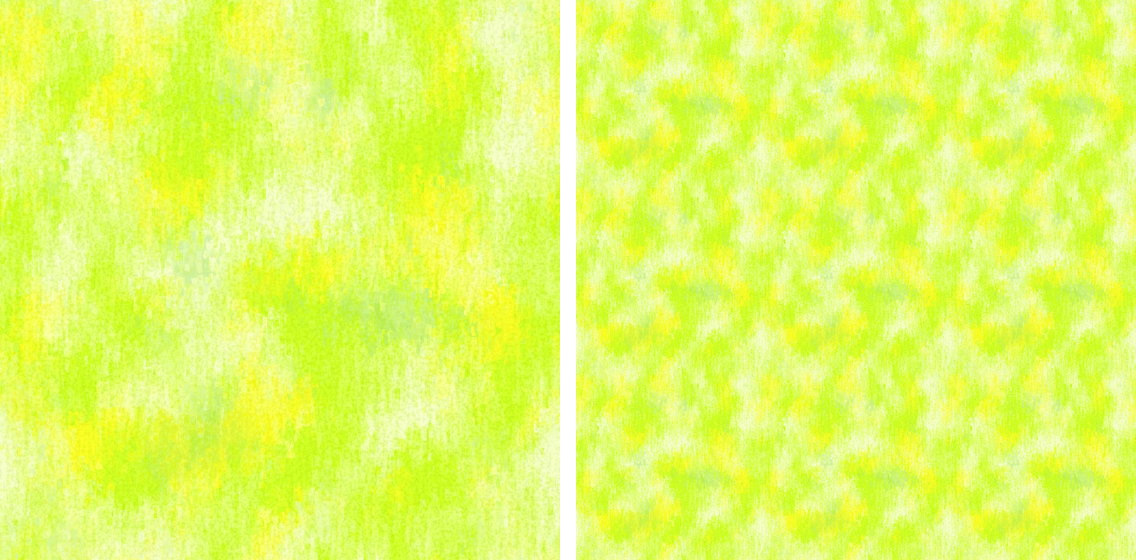
Left, the tile; right, the same tile 3 across and 3 down.
Reproduce this texture procedurally as a Shadertoy shader.

```glsl
// Integer hash giving three values in 0..1
vec3 hash3(vec3 p) {
    uvec3 v = uvec3(ivec3(p)) * 1664525u + 1013904223u;
    v.x += v.y * v.z; v.y += v.z * v.x; v.z += v.x * v.y;
    v ^= v >> 16u;
    v.x += v.y * v.z; v.y += v.z * v.x; v.z += v.x * v.y;
    return vec3(v >> 8u) / 16777216.0;
}

// Whole cell number, safe against rounding at the wrap
vec2 wrapCell(vec2 cell, vec2 period) {
    return floor(mod(cell + 0.5, period));
}

float cornerSlope(vec2 cell, vec2 offset, vec2 period, float seed) {
    float angle = 6.2832 * hash3(vec3(wrapCell(cell, period), seed)).x;
    return dot(vec2(cos(angle), sin(angle)), offset);
}

// Gradient noise that wraps after a whole number of cells
float noise(vec2 uv, vec2 period, float seed) {
    vec2 p = uv * period + fract(seed * vec2(0.618, 0.414));
    vec2 i = floor(p), f = p - i;
    vec2 u = f * f * f * (f * (f * 6.0 - 15.0) + 10.0);
    vec2 e = vec2(1, 0);
    float low = mix(cornerSlope(i, f, period, seed),
                    cornerSlope(i + e.xy, f - e.xy, period, seed), u.x);
    float high = mix(cornerSlope(i + e.yx, f - e.yx, period, seed),
                     cornerSlope(i + e.xx, f - e.xx, period, seed), u.x);
    return mix(low, high, u.y);
}

float clouds(vec2 uv, float seed) {
    return noise(uv, vec2(5, 5), seed)
         + 0.65 * noise(uv, vec2(10, 9), seed + 1.0)
         + 0.45 * noise(uv, vec2(23, 18), seed + 2.0);
}

// Paint amounts: x = pale, y = yellow, z = mint shadow
vec3 pigment(vec2 uv) {
    return vec3(clouds(uv, 11.0), clouds(uv, 23.0), clouds(uv, 37.0));
}

// Ragged upright dabs, each taking the pigment near its centre
vec3 brushed(vec2 uv) {
    vec3 paint = pigment(uv);
    vec2 ragged = vec2(noise(uv, vec2(110, 60), 45.0), noise(uv, vec2(130, 90), 46.0));
    for (float layer = 0.0; layer < 6.0; layer++) {
        vec2 grid = vec2(23.0 + 13.0 * layer, 13.0 + 7.0 * layer);
        vec2 shift = vec2(0.2 + 0.37 * layer, 0);
        vec2 p = uv * grid + shift + 0.2 * ragged;
        p.x += 0.5 * noise(uv, vec2(9, 14), 50.0 + layer);
        float column = wrapCell(floor(p.xx), grid.xx).x;
        shift.y = hash3(vec3(column, 3.0, 60.0 + layer)).x;
        p.y += shift.y;
        vec2 cell = floor(p), f = p - cell;
        vec3 random = hash3(vec3(wrapCell(cell, grid), 70.0 + layer));
        vec3 tint = hash3(vec3(wrapCell(cell, grid), 90.0 + layer)) - 0.5;
        vec2 centre = (cell + 0.5 - shift) / grid;
        centre += (random.xy - 0.5) * vec2(0.05, 0.1);
        vec2 inset = min(f, 1.0 - f) - 0.2 * random.yx;
        vec2 edge = smoothstep(vec2(0), vec2(0.1, 0.08), inset);
        float cover = edge.x * edge.y * 0.7 * random.z;
        paint = mix(paint, pigment(centre) + 0.45 * tint, cover);
    }
    return paint;
}

void mainImage(out vec4 fragColor, in vec2 fragCoord) {
    vec2 uv = fragCoord / iResolution.xy;
    vec3 paint = brushed(uv);

    // Broken bristle streaks and paper grain
    float patchy = 0.6 + 1.2 * abs(noise(uv, vec2(13, 11), 80.0));
    float streak = patchy * (noise(uv, vec2(75, 9), 81.0)
                 + 0.9 * noise(uv, vec2(150, 21), 82.0));
    float grain = noise(uv, vec2(150, 120), 83.0)
                + 1.1 * noise(uv, vec2(256, 230), 84.0);

    float pale = 0.36 + 1.12 * paint.x + 0.22 * streak + 0.13 * grain;
    float yellow = smoothstep(-0.15, 0.5, paint.y + 0.1 * streak);
    float mint = smoothstep(0.15, 0.75, paint.z + 0.25 * streak + 0.2 * grain);

    vec3 color = mix(vec3(0.80, 0.99, 0.13), vec3(0.97, 0.99, 0.14), yellow);
    color = mix(color, vec3(0.95, 0.99, 0.76), clamp(pale, 0.0, 1.0));
    color = mix(color, vec3(0.68, 0.89, 0.46), 0.55 * mint * (1.0 - 0.6 * yellow));
    color += 0.04 * grain + 0.02 * streak;
    fragColor = vec4(clamp(color, 0.0, 1.0), 1.0);
}
```
